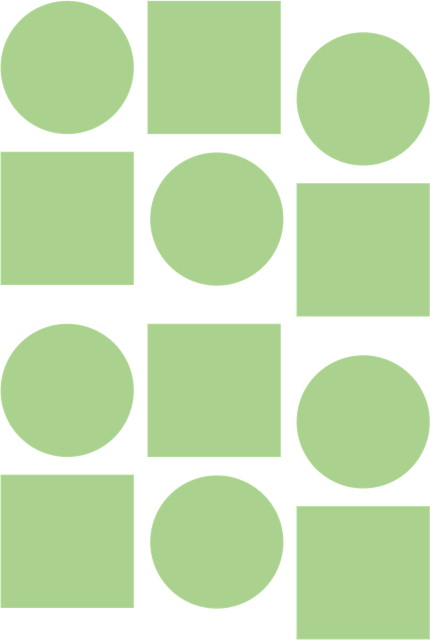
Give the GLSL for this pattern, as a WebGL 1 fragment shader.

```glsl
precision highp float;

// Flat green discs and squares alternate like a checkerboard on white,
// in three columns and four rows. The rows come in repeating pairs, the last
// column hangs lower, and each shape is a distance function in a folded cell.

uniform vec2 u_resolution;

// Lengths are measured in shape sides, with y pointing down from the top.
const float CANVAS_HEIGHT = 4.8;
const float HALF_SIDE = 0.5;
const float COLUMN_STEP = 1.11;
const float PAIR_PERIOD = 2.422;
const float ROW_STEP = 1.132;
const float LAST_COLUMN_DROP = 0.236;
const vec2 FIRST_CENTER = vec2(0.504, 0.506);
const vec2 MIDDLE_DISC_SHIFT = vec2(0.012, 0.005);
const float MIDDLE_SQUARE_SHIFT = -0.008;
const float RIM_WIDTH = 0.007;

const vec3 PAPER = vec3(1.0);
const vec3 GREEN = vec3(0.67, 0.82, 0.56);
const vec3 RIM = vec3(0.70, 0.86, 0.60);

float discDistance(vec2 p, float radius) {
  return length(p) - radius;
}

float squareDistance(vec2 p, float halfSide) {
  vec2 d = abs(p) - halfSide;
  return length(max(d, 0.0)) + min(max(d.x, d.y), 0.0);
}

// Distance to the shape that owns the cell around p.
float patternDistance(vec2 p) {
  float column = clamp(floor((p.x + 0.06) / COLUMN_STEP), 0.0, 2.0);
  float isMiddle = 1.0 - abs(column - 1.0);

  // Fold the pairs of rows together, then pick the row within the pair.
  float y = p.y - LAST_COLUMN_DROP * step(1.5, column);
  y = mod(y + 0.12, PAIR_PERIOD) - 0.12;
  float row = step(1.07, y);
  float isSquare = mod(column + row, 2.0);

  // The middle column is set slightly off the grid.
  vec2 center = FIRST_CENTER + vec2(column * COLUMN_STEP, row * ROW_STEP);
  vec2 shift = mix(MIDDLE_DISC_SHIFT, vec2(MIDDLE_SQUARE_SHIFT, 0.0), isSquare);
  vec2 q = vec2(p.x, y) - center - isMiddle * shift;

  return mix(discDistance(q, HALF_SIDE), squareDistance(q, HALF_SIDE), isSquare);
}

float coverage(float distance, float pixel) {
  return clamp(0.5 - distance / pixel, 0.0, 1.0);
}

void main() {
  float pixel = CANVAS_HEIGHT / u_resolution.y;
  vec2 p = vec2(gl_FragCoord.x, u_resolution.y - gl_FragCoord.y) * pixel;
  float d = patternDistance(p);

  // A faint lighter rim surrounds the flat fill.
  vec3 fill = mix(RIM, GREEN, coverage(d + RIM_WIDTH, pixel));
  gl_FragColor = vec4(mix(PAPER, fill, coverage(d, pixel)), 1.0);
}
```
